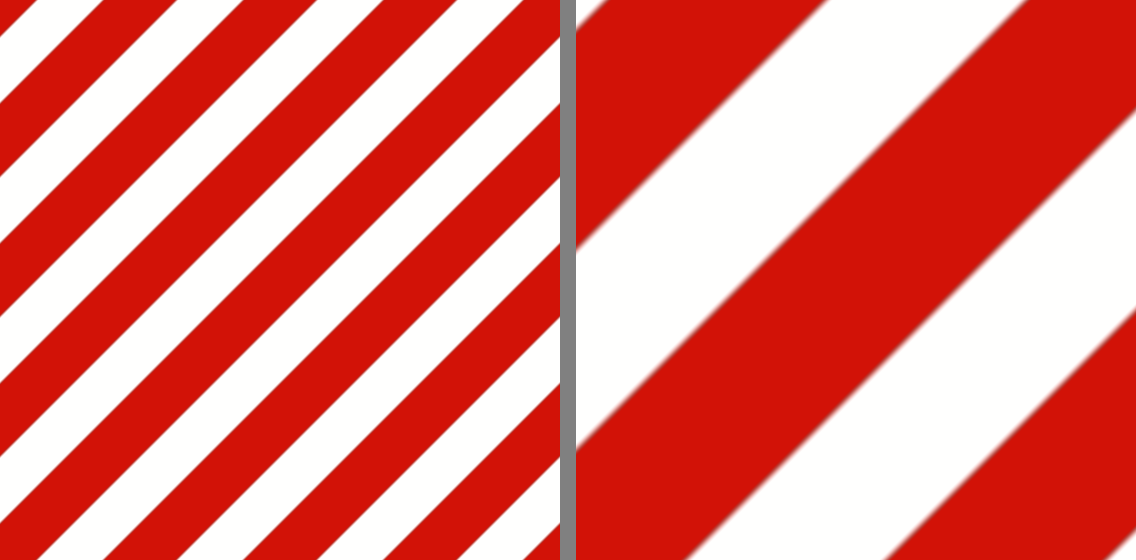
Left, the full canvas; right, a detail of the centre.
Reproduce this pattern procedurally as a Shadertoy shader.

```glsl
const float STRIPE_COUNT = 4.0;    // repeats across and down
const float RED_SHARE = 0.526;     // part of each repeat that is red
const float EDGE_SOFTNESS = 0.003; // half width of the blended edge
const float RIM_DULLNESS = 1.15;   // loss of red light along the edge
const vec3 RED = vec3(0.822, 0.070, 0.027);
const vec3 WHITE = vec3(1.0, 1.0, 0.996);

// Signed distance to the nearest diagonal red stripe, negative inside
float stripeDistance(vec2 p) {
    float phase = (p.x - p.y) * STRIPE_COUNT;
    float fromCentre = abs(fract(phase + 0.5) - 0.5);
    return (fromCentre - 0.5 * RED_SHARE) / (STRIPE_COUNT * sqrt(2.0));
}

void mainImage(out vec4 fragColor, in vec2 fragCoord) {
    vec2 p = fragCoord / iResolution.y;
    float softness = max(EDGE_SOFTNESS, 0.7 / iResolution.y);
    float whiteness = smoothstep(-softness, softness, stripeDistance(p));

    vec3 color = mix(RED, WHITE, whiteness);

    // Slightly dull rim on the red side of each edge
    color.r -= RIM_DULLNESS * whiteness * pow(1.0 - whiteness, 3.0);

    fragColor = vec4(color, 1.0);
}
```
